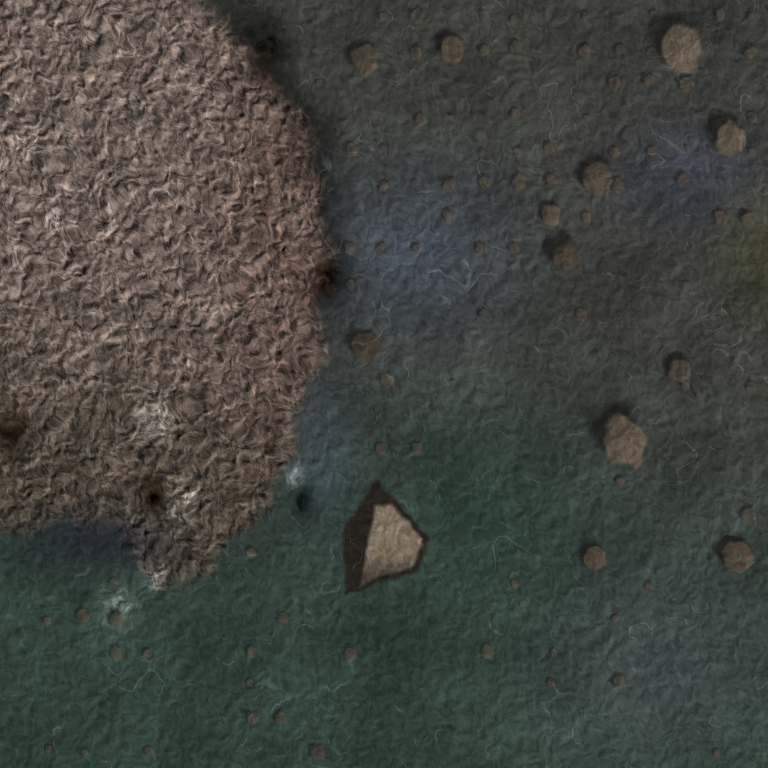
Give the GLSL for this texture, as a Shadertoy shader.

```glsl
// Draws a rough brown boulder on mossy, weathered ground with scattered stones.

vec2 hash2(vec2 p) {
    vec3 q = fract(p.xyx * vec3(0.1031, 0.1030, 0.0973));
    q += dot(q, q.yzx + 33.33);
    return fract((q.xx + q.yz) * q.zy);
}

float gradientNoise(vec2 p) {
    vec2 i = floor(p), f = fract(p);
    vec2 u = f * f * f * (f * (f * 6.0 - 15.0) + 10.0);
    vec2 o = vec2(0.0, 1.0);
    float a = dot(hash2(i) * 2.0 - 1.0, f);
    float b = dot(hash2(i + o.yx) * 2.0 - 1.0, f - o.yx);
    float c = dot(hash2(i + o) * 2.0 - 1.0, f - o);
    float d = dot(hash2(i + 1.0) * 2.0 - 1.0, f - 1.0);
    return mix(mix(a, b, u.x), mix(c, d, u.x), u.y);
}

float fbm(vec2 p) {
    float sum = 0.0, amp = 1.0;
    for (int i = 0; i < 4; i++) {
        sum += amp * gradientNoise(p);
        p = mat2(1.6, 1.2, -1.2, 1.6) * p + 7.3;
        amp *= 0.6;
    }
    return sum;
}

float glow(vec2 p, vec2 center, vec2 radius) {
    vec2 q = (p - center) / radius;
    return exp(-dot(q, q));
}

// Positive on the left of the line from a to b.
float side(vec2 p, vec2 a, vec2 b) {
    vec2 e = normalize(b - a);
    return dot(p - a, vec2(-e.y, e.x));
}

vec3 ground(vec2 p) {
    vec3 col = mix(vec3(0.19, 0.25, 0.22), vec3(0.235, 0.24, 0.225), smoothstep(0.2, 0.75, p.y + 0.2 * p.x));
    col = mix(col, vec3(0.27, 0.30, 0.34), 0.85 * glow(p, vec2(0.54, 0.67), vec2(0.13, 0.11)));
    col = mix(col, vec3(0.23, 0.27, 0.31), 0.7 * glow(p, vec2(0.42, 0.41), vec2(0.04, 0.09)));
    col = mix(col, vec3(0.25, 0.26, 0.31), 0.8 * glow(p, vec2(0.90, 0.77), vec2(0.09, 0.06)));
    col = mix(col, vec3(0.26, 0.29, 0.29), 0.8 * glow(p, vec2(0.86, 0.13), vec2(0.17, 0.14)));
    col = mix(col, vec3(0.17, 0.26, 0.22), 0.6 * glow(p, vec2(0.62, 0.33), vec2(0.15, 0.14)));
    col = mix(col, vec3(0.25, 0.25, 0.16), 0.6 * glow(p, vec2(1.0, 0.67), vec2(0.06, 0.08)));
    return col * (1.0 + 0.25 * fbm(p * 9.0));
}

// Lit body with a shadow thrown to the upper left.
vec3 stone(vec3 col, vec2 p, vec2 center, float r, float tone) {
    vec2 q = (p - center) / r;
    float rough = 0.45 * gradientNoise(q * 1.3 + center * 91.0);
    float shade = 1.0 - smoothstep(0.65, 1.2, length(q - vec2(-0.35, 0.4)) + rough);
    float body = 1.0 - smoothstep(0.75, 0.98, length(q * vec2(1.1, 0.95)) + rough);
    vec3 rock = vec3(0.37, 0.33, 0.28) * tone * (0.95 + 0.2 * dot(q, vec2(0.7, -0.5)));
    col = mix(col, vec3(0.10, 0.10, 0.095), 0.75 * shade);
    return mix(col, rock, body);
}

void mainImage(out vec4 fragColor, in vec2 fragCoord) {
    vec2 p = fragCoord / iResolution.xy;
    vec2 warped = p + 0.012 * vec2(fbm(p * 22.0), fbm(p * 22.0 + 40.0));

    // Relief lit from the lower right
    float grain = fbm(warped * 62.0);
    float relief = grain - fbm((warped + vec2(-0.004, 0.004)) * 62.0);
    float fine = gradientNoise(warped * vec2(190.0, 130.0));

    vec3 col = ground(p);

    // Boulder with a ragged lower rim
    vec2 q = (p - vec2(0.091, 0.648)) / vec2(0.341, p.y > 0.648 ? 0.417 : 0.456);
    float rim = length(q) - 1.0 + 0.09 * fbm(p * 16.0);
    rim = max(rim, (0.31 - 0.12 * smoothstep(0.14, 0.25, p.x) - p.y + 0.03 * fbm(p * 20.0)) * 2.5);
    float boulder = 1.0 - smoothstep(-0.04, 0.03, rim);
    float contact = smoothstep(0.14, 0.0, abs(rim)) * smoothstep(0.2, 0.35, p.x) * smoothstep(0.5, 0.7, p.y);
    vec3 dirt = mix(vec3(0.28, 0.25, 0.215), vec3(0.41, 0.365, 0.335), smoothstep(0.3, 0.68, p.y + 0.12 * fbm(p * 8.0)));
    dirt = mix(dirt, vec3(0.35, 0.28, 0.25), 0.7 * glow(p, vec2(0.36, 0.70), vec2(0.08, 0.25)));
    col = mix(col, dirt * (1.0 + 0.3 * fbm(p * 24.0)), boulder);
    col *= 1.0 - 0.38 * contact;
    col = mix(col, vec3(0.14, 0.15, 0.18), 0.85 * glow(p, vec2(0.12, 0.295), vec2(0.09, 0.035)));

    // Bright chips and dark hollows: position, radius, strength
    vec4 marks[12] = vec4[12](
        vec4(0.234, 0.349, 0.018, 0.18), vec4(0.078, 0.714, 0.018, 0.16), vec4(0.033, 0.80, 0.03, 0.06),
        vec4(0.20, 0.456, 0.025, 0.22), vec4(0.384, 0.382, 0.014, 0.28), vec4(0.20, 0.25, 0.015, 0.25),
        vec4(0.156, 0.212, 0.022, 0.22), vec4(0.422, 0.638, 0.022, -0.22), vec4(0.395, 0.347, 0.018, -0.15),
        vec4(0.20, 0.355, 0.02, -0.18), vec4(0.01, 0.445, 0.03, -0.18), vec4(0.345, 0.94, 0.035, -0.10));
    for (int i = 0; i < 12; i++) {
        float spot = glow(warped, marks[i].xy, vec2(0.9, 1.1) * marks[i].z);
        col += marks[i].w * spot * (0.8 + 1.2 * grain);
    }

    // Scattered pebbles, denser toward the upper right
    vec2 cell = floor(p * 23.0), seed = hash2(cell + 5.0);
    float density = 0.12 + 0.4 * smoothstep(0.45, 0.9, p.y) * smoothstep(0.4, 0.6, p.x);
    if (seed.x < density && boulder < 0.05)
        col = mix(col, stone(col, p, (cell + 0.4 + 0.2 * hash2(cell + 31.0)) / 23.0, 0.005 + 0.006 * seed.y, 0.85), 0.65);

    // Larger stones: position, radius, tone
    vec4 stones[12] = vec4[12](
        vec4(0.888, 0.937, 0.034, 1.05), vec4(0.951, 0.82, 0.024, 1.0), vec4(0.779, 0.768, 0.023, 0.85),
        vec4(0.815, 0.427, 0.036, 1.0), vec4(0.961, 0.275, 0.023, 0.85), vec4(0.589, 0.935, 0.020, 0.85),
        vec4(0.475, 0.922, 0.021, 0.8), vec4(0.737, 0.667, 0.022, 0.75), vec4(0.719, 0.72, 0.015, 0.95),
        vec4(0.477, 0.548, 0.021, 0.75), vec4(0.775, 0.273, 0.017, 0.85), vec4(0.885, 0.518, 0.017, 0.8));
    for (int i = 0; i < 12; i++) col = stone(col, p, stones[i].xy, stones[i].z, stones[i].w);

    // Faceted stone with a dark left flank
    vec2 w = mix(p, warped, 0.4), top = vec2(0.49, 0.375), right = vec2(0.558, 0.30);
    vec2 low = vec2(0.545, 0.258), foot = vec2(0.45, 0.225), left = vec2(0.447, 0.31);
    float hull = max(max(side(w, top, right), side(w, right, low)), max(side(w, low, foot), max(side(w, foot, left), side(w, left, top))));
    float face = max(max(hull + 0.007, side(w, vec2(0.468, 0.23), vec2(0.488, 0.34))), w.y - 0.342);
    col = mix(col, vec3(0.15, 0.135, 0.12), 1.0 - smoothstep(-0.003, 0.004, hull));
    vec3 facet = mix(vec3(0.27, 0.24, 0.21), vec3(0.48, 0.43, 0.37), smoothstep(0.24, 0.29, p.y));
    col = mix(col, facet, 1.0 - smoothstep(-0.003, 0.004, face));

    // Surface texture and pale fibres
    col *= 1.0 + mix(0.32, 0.75, boulder) * relief + mix(0.14, 0.4, boulder) * fine + 0.2 * boulder * grain;
    float fibre = smoothstep(0.035, 0.0, abs(gradientNoise(warped * 28.0 + 9.0))) * smoothstep(0.05, 0.4, fbm(p * 13.0 + 3.0));
    col += 0.09 * fibre * vec3(0.9, 1.0, 1.0);
    fragColor = vec4(clamp(col, 0.0, 1.0), 1.0);
}
```
